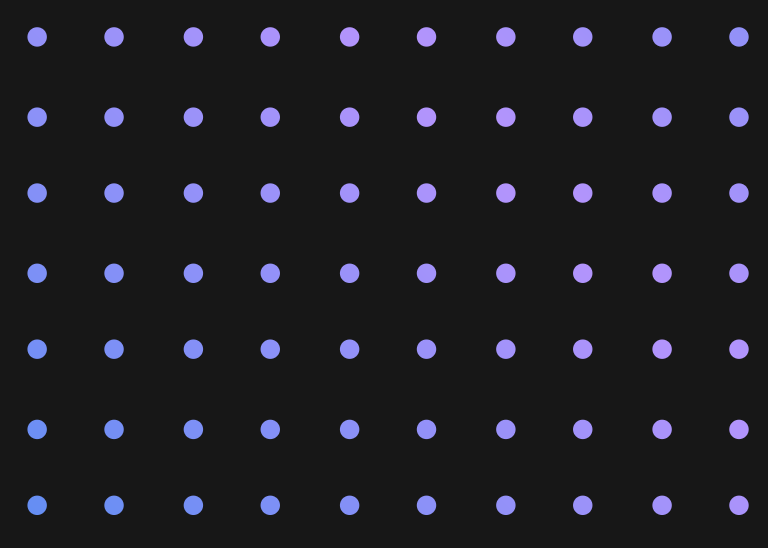
This pattern is drawn by a Shadertoy shader. Its source:

```glsl
// Grid of small round dots on near-black, tinted by a diagonal blue-violet gradient.

// Lengths are in canvas heights, measured from the top left.
const vec2  FIRST_DOT    = vec2(0.0678, 0.0674);
const vec2  PAIR_PERIOD  = vec2(0.2851, 0.2849); // two dots per period on each axis
const vec2  PAIR_OFFSET  = vec2(0.1403, 0.1464); // second dot sits slightly off the middle
const float DOT_RADIUS   = 0.0177;
const float VIOLET_CREST = 1.636;                // diagonal position of the purest violet

const vec3 BACKGROUND = vec3(0.09);
const vec3 BLUE       = vec3(0.37, 0.555, 0.95);
const vec3 VIOLET     = vec3(0.71, 0.58, 0.99);

// Distance on each axis to the nearest multiple of the period
vec2 distanceToRepeat(vec2 p, vec2 period) {
    return abs(p - period * round(p / period));
}

// Signed distance to the nearest dot of the unevenly spaced grid
float dotGrid(vec2 p) {
    vec2 q = p - FIRST_DOT;
    vec2 nearest = min(distanceToRepeat(q, PAIR_PERIOD),
                       distanceToRepeat(q - PAIR_OFFSET, PAIR_PERIOD));
    return length(nearest) - DOT_RADIUS;
}

// Blue at the lower left, rising to violet and falling back past the crest
vec3 diagonalTint(vec2 uv) {
    float diagonal = uv.x + uv.y;
    float violetAmount = 1.0 - abs(diagonal - VIOLET_CREST) / VIOLET_CREST;
    return mix(BLUE, VIOLET, clamp(violetAmount, 0.0, 1.0));
}

void mainImage(out vec4 fragColor, in vec2 fragCoord) {
    vec2 uv = fragCoord / iResolution.y;
    float pixel = 1.0 / iResolution.y;

    // Antialiased dot coverage
    float d = dotGrid(vec2(uv.x, 1.0 - uv.y));
    float coverage = clamp(0.5 - d / pixel, 0.0, 1.0);

    fragColor = vec4(mix(BACKGROUND, diagonalTint(uv), coverage), 1.0);
}
```
